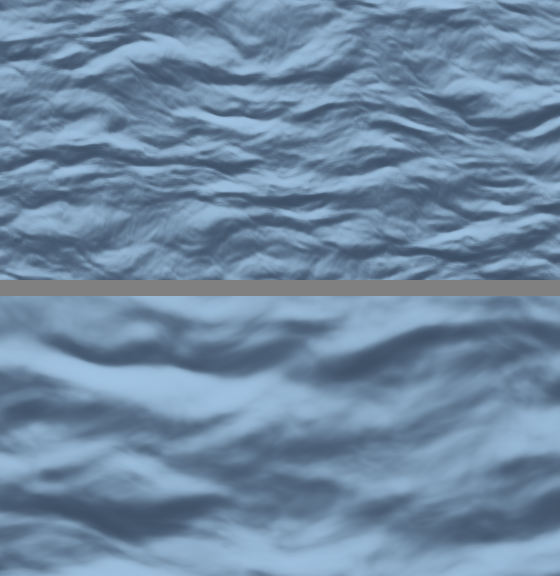
Top, the full canvas; bottom, a detail of the centre.
This texture is drawn by a WebGL 2 fragment shader. Its source:

```glsl
#version 300 es
precision highp float;
// Soft, wind-packed drifts in cold blue light, heaped in flat overlapping lumps.
// A warped billow height field is built from stretched gradient noise, then
// shaded by its slope so that tops catch the light and undersides fall dark.

uniform vec2 u_resolution;
out vec4 fragColor;

// Unit gradient for a lattice corner, from an integer hash.
vec2 cornerGradient(ivec2 cell) {
    uvec2 c = uvec2(cell);
    uint h = c.x * 1597334677u ^ c.y * 3812015801u;
    h = (h ^ (h >> 16)) * 2246822519u;
    h = (h ^ (h >> 13)) * 3266489917u;
    h ^= h >> 16;
    float angle = float(h & 65535u) / 65536.0 * 6.28319;
    return vec2(cos(angle), sin(angle));
}

float gradientNoise(vec2 p) {
    ivec2 i = ivec2(floor(p));
    vec2 f = fract(p);
    vec2 w = f * f * f * (f * (f * 6.0 - 15.0) + 10.0);
    float a = dot(cornerGradient(i), f);
    float b = dot(cornerGradient(i + ivec2(1, 0)), f - vec2(1, 0));
    float c = dot(cornerGradient(i + ivec2(0, 1)), f - vec2(0, 1));
    float d = dot(cornerGradient(i + ivec2(1, 1)), f - vec2(1, 1));
    return mix(mix(a, b, w.x), mix(c, d, w.x), w.y);
}

// Rounded lumps with soft creases, flatter at large sizes than at small ones.
float driftHeight(vec2 p) {
    p.y += 0.10 * gradientNoise(p * vec2(2.0, 3.0) + 31.7);
    p += vec2(0.03, 0.02) * gradientNoise(p * vec2(9.0, 14.0) + 5.3);
    vec2 q = p * vec2(2.4, 6.5) + 11.4;
    float height = 0.0;
    float amplitude = 0.16;
    for (int octave = 0; octave < 5; octave++) {
        float n = gradientNoise(q);
        height += amplitude * mix(n, sqrt(n * n + 0.004), 0.75);
        q = q * vec2(2.05, 1.85) + vec2(17.3, 9.1);
        amplitude *= 0.39;
    }
    return height;
}

void main() {
    vec2 p = gl_FragCoord.xy / u_resolution.y;

    // Slope facing the light, which comes from above and slightly left.
    vec2 reach = vec2(-0.002, 0.008);
    float below = driftHeight(p - reach);
    float above = driftHeight(p + reach);
    float slope = (below - above) / (2.0 * length(reach));

    // Hollows and the lower edge receive less sky light.
    float light = 1.25 * slope + 3.0 * (0.5 * (below + above) - 0.05);
    light += 0.25 * (p.y - 0.5) + 0.35 * gradientNoise(p * vec2(1.5, 2.5) + 71.2);
    float tone = 0.54 + 0.43 * light / sqrt(1.0 + light * light);

    vec3 shadow = vec3(0.17, 0.23, 0.31);
    vec3 snow = vec3(0.65, 0.79, 0.91);
    fragColor = vec4(mix(shadow, snow, tone), 1.0);
}
```
